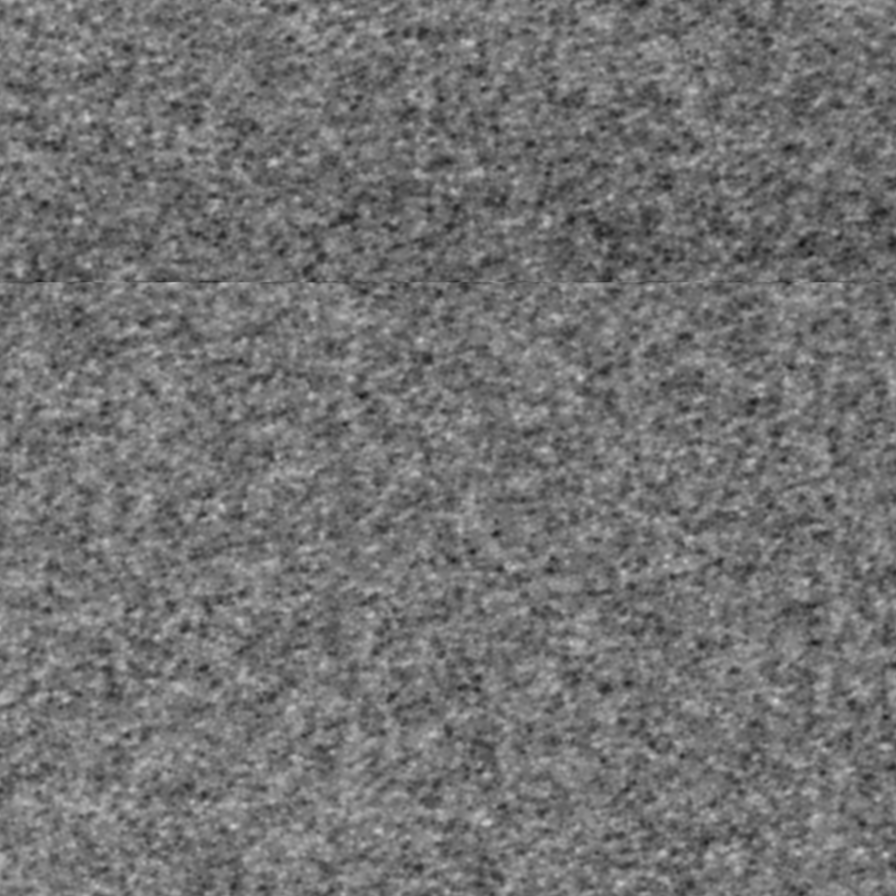
Reproduce this texture procedurally as a Shadertoy shader.

```glsl
// Fine grey plaster-like grain, slightly wider than tall, in two joined panels.
// Each grain layer is cellular noise: every cell scatters one soft light or dark
// blob. Slow gradients shade the panels and a thin broken seam divides them.

const float MEAN_GREY = 0.445;
const float SEAM_HEIGHT = 0.685;
const float GRAIN_SLANT = 0.12;

// Three random values in 0..1 for a cell
vec3 hash3(vec2 cell) {
    vec3 q = fract(cell.xyx * vec3(0.1031, 0.1030, 0.0973));
    q += dot(q, q.yxz + 33.33);
    return fract((q.xxy + q.yzz) * q.zyx);
}

// Sum of signed soft blobs, one per cell, scaled to about unit deviation
float blobNoise(vec2 p, float seed) {
    vec2 home = floor(p);
    float sum = 0.0;
    for (int y = -1; y <= 1; y++) {
        for (int x = -1; x <= 1; x++) {
            vec2 cell = home + vec2(x, y);
            vec3 rnd = hash3(cell + seed);
            vec2 offset = p - cell - rnd.xy;
            float falloff = max(0.0, 1.0 - dot(offset, offset));
            sum += (2.0 * rnd.z - 1.0) * falloff * falloff * falloff;
        }
    }
    return sum * 2.6;
}

// Coarse clumps, main grains and fine specks
float grain(vec2 uv, float seed) {
    vec2 p = vec2(uv.x, uv.y - GRAIN_SLANT * uv.x);
    float clumps = blobNoise(p * vec2(42.0, 62.0), seed + 17.0);
    float grains = blobNoise(p * vec2(92.0, 124.0), seed + 211.0);
    float specks = blobNoise(uv * vec2(180.0, 190.0), seed + 467.0);
    return 0.030 * clumps + 0.062 * grains + 0.037 * specks;
}

// Soft line profile: 1 on the line, fading out over its width
float softLine(float distanceToLine, float width) {
    return 1.0 - smoothstep(0.0, width, abs(distanceToLine));
}

// Slow change of light: the upper panel darkens towards the seam
float panelShade(vec2 uv, float upper) {
    float upperShade = mix(-0.045, 0.015, smoothstep(SEAM_HEIGHT, 1.0, uv.y));
    float lowerShade = 0.008 + 0.008 * sin(5.0 * uv.y + 1.0);
    return mix(lowerShade, upperShade, upper) + 0.035 * (0.5 - uv.x);
}

// Faint upright crease, wandering on layered sines
float crease(vec2 uv) {
    float bend = 0.010 * sin(9.0 * uv.y) + 0.004 * sin(31.0 * uv.y);
    float center = mix(0.50, 0.44, smoothstep(0.45, 0.75, uv.y)) + bend;
    float patches = 0.5 + 0.5 * sin(23.0 * uv.y + 2.0 * sin(11.0 * uv.y));
    return softLine(uv.x - center, 0.025) * patches;
}

// Thin horizontal seam, broken into uneven dashes
float seam(vec2 uv) {
    float dashes = sin(88.0 * uv.x) + 0.6 * sin(37.0 * uv.x + 1.0);
    return softLine(uv.y - SEAM_HEIGHT, 0.003) * smoothstep(-0.4, 0.6, dashes);
}

void mainImage(out vec4 fragColor, in vec2 fragCoord) {
    vec2 uv = fragCoord / iResolution.xy;
    float pixel = 1.0 / iResolution.y;
    float upper = smoothstep(-pixel, pixel, uv.y - SEAM_HEIGHT);

    // Separate grain on either side of the seam
    float texture_ = mix(grain(uv, 0.0), grain(uv, 731.0), upper);

    float grey = MEAN_GREY + panelShade(uv, upper) + texture_;
    grey -= 0.030 * crease(uv) + 0.070 * seam(uv);
    fragColor = vec4(vec3(clamp(grey, 0.0, 1.0)), 1.0);
}
```
